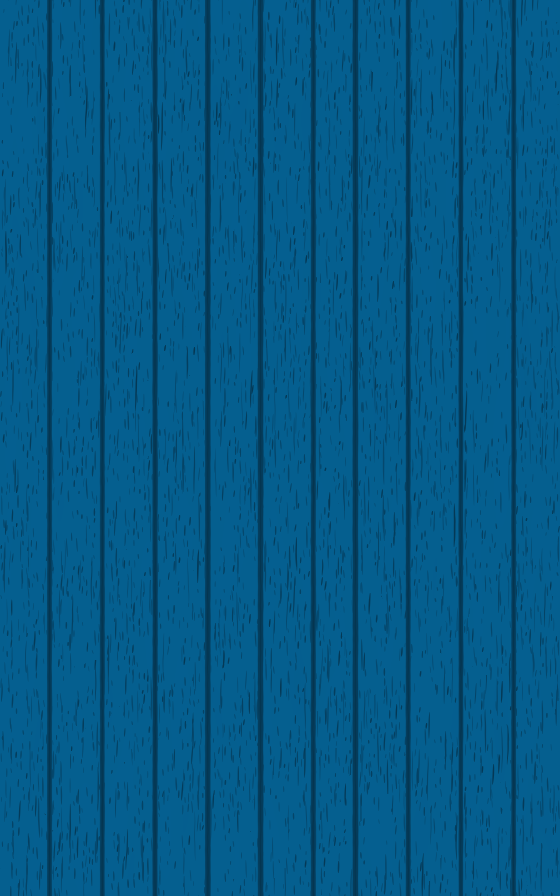
Write a WebGL 2 fragment shader that draws this texture.

```glsl
#version 300 es
precision highp float;
// Blue painted planks: ten dark vertical seams, one plank narrower than the rest,
// covered with short tapered grain strokes. Strokes come from jittered cell grids
// bent by gradient noise. Lengths are fractions of the canvas width.

#define SEAMS 10
#define FIRST_SEAM 0.0885
#define PITCH 0.0942
#define NARROWING 0.0190
#define NARROW_AT 6
#define SEAM_HALF 0.0041
#define SEAM_RIM 0.0008
#define STROKE_HALF 0.0012
#define GRAIN_BEND 0.0032
#define PAINT vec3(0.020, 0.372, 0.562)
#define SHADE vec3(0.020, 0.295, 0.450)
#define GROOVE vec3(0.020, 0.235, 0.355)

uniform vec2 u_resolution;
out vec4 fragColor;

vec2 hash2(vec2 p) {
  vec3 q = fract(vec3(p.xyx) * vec3(0.1031, 0.1030, 0.0973));
  q += dot(q, q.yzx + 33.33);
  return fract((q.xx + q.yz) * q.zy);
}

float cornerSlope(vec2 cell, vec2 offset) {
  return dot(hash2(cell + 71.0) * 2.0 - 1.0, offset);
}

float gradientNoise(vec2 p) {
  vec2 i = floor(p), f = fract(p);
  vec2 u = f * f * f * (f * (f * 6.0 - 15.0) + 10.0);
  vec2 e = vec2(1.0, 0.0);
  float low = mix(cornerSlope(i, f), cornerSlope(i + e, f - e), u.x);
  float high = mix(cornerSlope(i + e.yx, f - e.yx), cornerSlope(i + 1.0, f - 1.0), u.x);
  return mix(low, high, u.y);
}

// Share of a pixel covered by a band of the given half width
float bandCoverage(float d, float halfWidth, float pixel) {
  float r = 0.5 * pixel;
  return (clamp(d + halfWidth, -r, r) - clamp(d - halfWidth, -r, r)) / pixel;
}

// One layer of tapered strokes; returns coverage and darkness
vec2 grainLayer(vec2 p, vec2 cell, float density, float seed, float pixel) {
  float column = floor(p.x / cell.x);
  float y = p.y / cell.y + hash2(vec2(column, seed)).x * 7.0;
  vec2 id = vec2(column, floor(y)) + seed * 19.0;
  vec2 place = hash2(id), look = hash2(id + 137.0), chance = hash2(id + 311.0);

  float reach = mix(0.18, 0.48, look.x);
  float along = (fract(y) - mix(reach, 1.0 - reach, place.y)) / reach;
  float taper = sqrt(max(1.0 - along * along, 0.0));
  float center = (column + mix(0.18, 0.82, place.x)) * cell.x;
  float lean = (chance.y - 0.5) * 0.0018 * along;
  float halfWidth = STROKE_HALF * mix(0.5, 1.15, look.y) * taper;
  float ink = bandCoverage(p.x - center - lean, halfWidth, pixel);
  return vec2(ink * step(chance.x, density), look.y * chance.y);
}

void main() {
  vec2 p = gl_FragCoord.xy / u_resolution.x;
  float pixel = 1.0 / u_resolution.x;
  vec3 color = PAINT * (1.0 + 0.012 * gradientNoise(p * vec2(24.0, 4.0)));

  // Grain: specks, medium strokes, then long cracks
  float bend = gradientNoise(p * vec2(22.0, 13.0)) + 0.3 * gradientNoise(p * vec2(45.0, 40.0));
  vec2 bent = p + vec2(GRAIN_BEND * bend, 0.0);
  float patches = 1.0 + 0.8 * gradientNoise(p * vec2(11.0, 6.0) + 5.0);
  for (int i = 0; i < 3; i++) {
    float k = float(i);
    vec2 cell = vec2(0.0090 + 0.0055 * k, 0.019 * exp2(1.15 * k));
    vec2 grain = grainLayer(bent, cell, (0.38 + 0.06 * k) * patches, k + 1.0, pixel);
    color = mix(color, mix(SHADE, GROOVE * 0.9, grain.y), grain.x);
  }

  // Seams: soft rim, dark core with uneven edges, and a deeper line inside
  for (int i = 0; i < SEAMS; i++) {
    float k = float(i);
    float x = FIRST_SEAM + PITCH * k - (i >= NARROW_AT ? NARROWING : 0.0);
    float wear = gradientNoise(vec2(k * 9.7, p.y * 16.0));
    float chips = gradientNoise(vec2(k * 5.3 + 40.0, p.y * 55.0));
    float d = p.x - x - 0.0006 * wear;
    float core = SEAM_HALF * mix(0.85, 1.12, hash2(vec2(k, 8.0)).x) + 0.0006 * chips;
    color = mix(color, SHADE, bandCoverage(d, core + SEAM_RIM * (1.0 + wear), pixel));
    color = mix(color, GROOVE, bandCoverage(d, core, pixel));
    float deep = bandCoverage(d + 0.0014 * chips, 0.0011 + 0.0008 * wear, pixel);
    color = mix(color, GROOVE * 0.86, deep * 0.8);
  }

  fragColor = vec4(color, 1.0);
}
```
